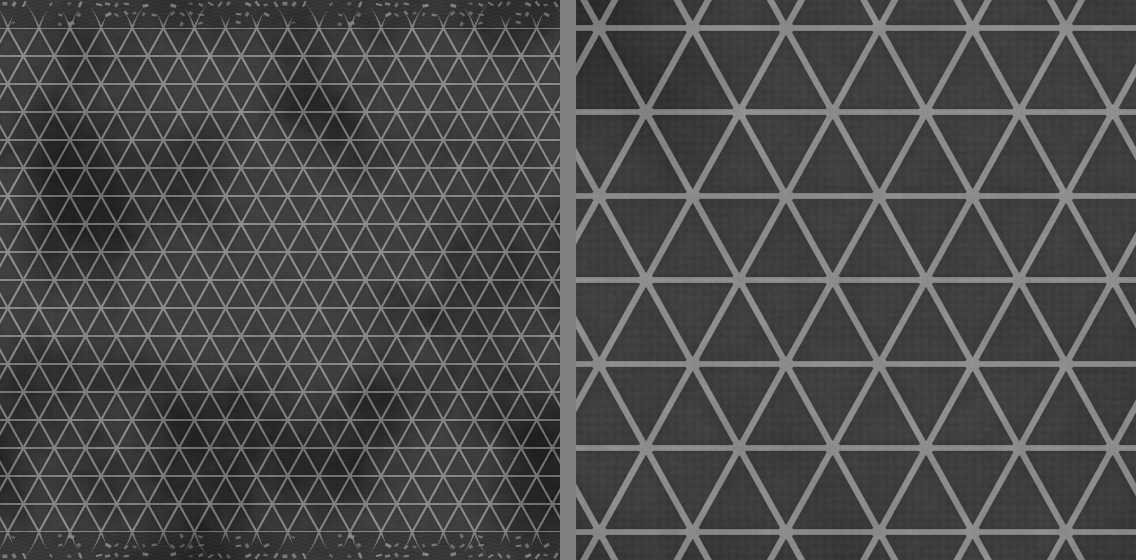
Left: the whole. Right: its middle third, enlarged.
This pattern is drawn by a Shadertoy shader. Its source:

```glsl
// Worn grey triangle lattice, 18 triangles across and 20 rows down, on dark woven cloth.
// Three families of lines give the lattice; value noise gives smoky stains and grain.
// The outermost row at top and bottom breaks up into mirrored splinters and chips.

float hash(vec2 p) {
    return fract(sin(dot(p, vec2(127.1, 311.7))) * 43758.5453);
}

float noise(vec2 p) {
    vec2 i = floor(p), f = fract(p);
    f = f * f * (3.0 - 2.0 * f);
    return mix(mix(hash(i), hash(i + vec2(1, 0)), f.x),
               mix(hash(i + vec2(0, 1)), hash(i + vec2(1, 1)), f.x), f.y);
}

float fbm(vec2 p) {
    float sum = 0.0, amp = 0.5;
    for (int i = 0; i < 5; i++) {
        sum += amp * noise(p);
        p = mat2(1.6, 1.2, -1.2, 1.6) * p + 7.3;
        amp *= 0.5;
    }
    return sum / 0.97;
}

// Distance to the nearest integer
float toInteger(float x) {
    return abs(fract(x + 0.5) - 0.5);
}

// Coverage of a shape from its signed distance
float fill(float dist, float px) {
    return clamp(0.5 - dist / px, 0.0, 1.0);
}

// x: line coverage, y: distance to the nearest line
vec2 lattice(vec2 uv, float px) {
    vec2 p = vec2(uv.x * 18.0 - 0.75, uv.y * 20.0);
    float level = toInteger(p.y) / 20.0;
    float slant = min(toInteger(p.x + 0.5 * p.y), toInteger(p.x - 0.5 * p.y)) * 0.0486;
    float row = floor(p.y + 0.5);
    float node = length(vec2(toInteger(p.x - 0.5 * row) / 18.0, (p.y - row) / 20.0));
    float dist = min(min(level - 0.0017, slant - 0.0019), node - 0.0045);
    return vec2(fill(dist, px), max(dist, 0.0));
}

// Broken border: h is the height above the outer edge
float splinters(float x, float h, float px) {
    float ink = 0.0;

    // Tapered strands that fan out from the last row of nodes
    float t = 1.0 - h / 0.05;
    float s = x * 18.0 - 0.25;
    float id = mod(floor(s + 0.5), 9.0);
    float offset = fract(s + 0.5) - 0.5;
    float reach = 0.25 + 0.6 * hash(vec2(id, sign(offset)));
    float strand = abs(abs(offset) - 0.5 * t * (0.6 + 0.4 * t)) / 18.0;
    ink = fill(strand - 0.0022 * (1.0 - t / reach), px) * step(t, reach) * 0.85;

    // Turned rectangular chips, the largest along the outer edge
    vec2 q = vec2(fract(x * 2.0) * 30.0, h * 60.0);
    vec2 cell = floor(q);
    float seed = hash(cell + 3.7);
    vec2 c = fract(q) - 0.5 - 0.25 * (vec2(seed, hash(cell + 9.1)) - 0.5);
    float a = (hash(cell + 5.3) - 0.5) * 2.4;
    c = mat2(cos(a), -sin(a), sin(a), cos(a)) * c;
    vec2 size = vec2(0.16 + 0.18 * seed, 0.09 + 0.1 * hash(cell + 1.9));
    vec2 e = abs(c) - size;
    float chip = fill(max(e.x, e.y) / 60.0, px);
    float present = step(0.42 + 0.12 * cell.y, hash(cell + 21.0));
    return max(ink, chip * present * (0.55 + 0.45 * seed));
}

void mainImage(out vec4 fragColor, in vec2 fragCoord) {
    vec2 uv = fragCoord / iResolution.xy;
    float px = 1.0 / min(iResolution.x, iResolution.y);

    // Smoky stains and fine wear
    float cloud = smoothstep(0.22, 0.68, fbm(uv * 4.6 + vec2(2.4, 8.1)));
    float mottle = noise(uv * 90.0) - 0.5;
    float grain = hash(floor(uv * 512.0)) - 0.5;

    // Cloth with a fine square weave, darker beside the lines
    vec2 grid = lattice(uv, px);
    vec2 thread = cos(uv * 192.0 * 6.28318);
    float cloth = mix(0.125, 0.25, cloud) + 0.012 * (thread.x + thread.y) * 0.5;
    cloth += 0.018 * mottle + 0.015 * grain;
    cloth -= 0.02 * exp(-grid.y * 300.0);

    // Faded paint on the lines
    float paint = mix(0.43, 0.55, cloud) + 0.04 * mottle + 0.02 * grain;
    float shade = mix(cloth, paint, grid.x);

    // Ragged border, scalloped and without weave
    float h = min(uv.y, 1.0 - uv.y);
    float scallop = sin(h * 900.0 + 2.0 * cos(uv.x * 36.0 * 6.28318));
    float ground = mix(0.15, 0.22, cloud) + 0.014 * scallop + 0.015 * mottle;
    float border = mix(ground, paint, splinters(uv.x, h, px));
    shade = mix(shade, border, fill(h - 0.05, px));

    fragColor = vec4(vec3(shade), 1.0);
}
```
